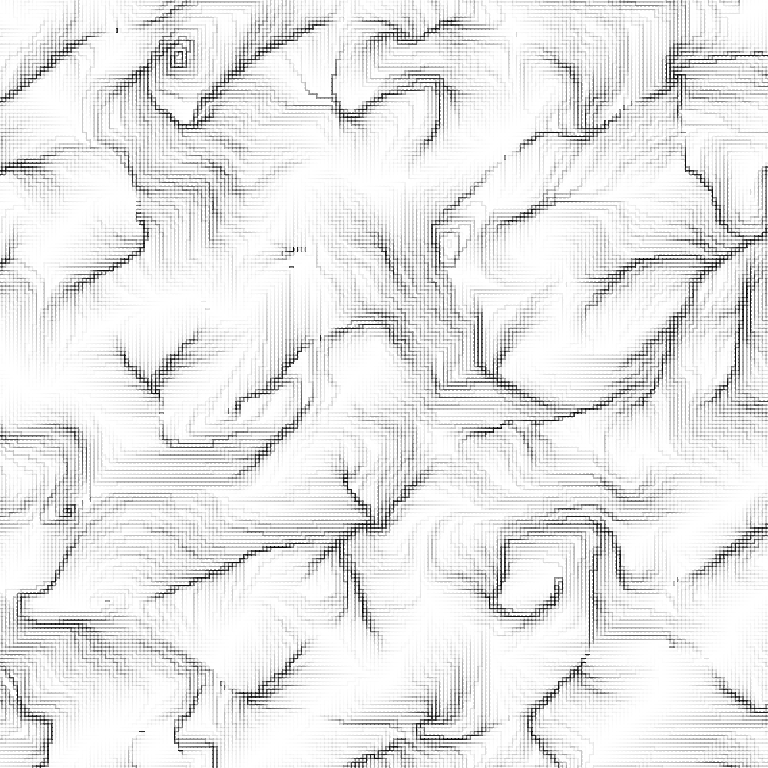
A WebGL 1 fragment shader for this texture:

```glsl
precision highp float;
// Overlaid staircase flow lines on a fine grid, darkening where streams merge.

#define CELLS 200.0       // grid nodes along the canvas height
#define LINE_WIDTH 0.37   // in grid cells
#define FIELD_SCALE 12.5  // swirls along the canvas height
#define DETAIL 0.55       // weight of the finer swirls
#define STRETCH 0.38      // elongation along the rising diagonal
#define STRAIGHTEN 1.32   // preference for the dominant axis
#define LIFE 26.0         // steps each walker takes
#define FULL_INK 158.0    // walkers that make a dark line
#define CONTRAST 1.45     // how much busy lines outweigh quiet ones
#define MAX_WALKERS 112.0
#define SEARCH_STEPS 520
#define LAYERS 3          // overlaid sets of walkers

uniform vec2 u_resolution;

vec2 hash2(vec2 p) {
  vec3 q = fract(p.xyx * vec3(0.1031, 0.1030, 0.0973));
  q += dot(q, q.yzx + 33.33);
  return fract((q.xx + q.yz) * q.zy) * 2.0 - 1.0;
}

vec2 vectorNoise(vec2 p) {
  vec2 i = floor(p);
  vec2 f = p - i;
  f = f * f * (3.0 - 2.0 * f);
  return mix(mix(hash2(i), hash2(i + vec2(1.0, 0.0)), f.x),
             mix(hash2(i + vec2(0.0, 1.0)), hash2(i + 1.0), f.x), f.y);
}

// Smooth field on a lattice turned to, and elongated along, the diagonal.
vec2 field(vec2 node) {
  vec2 p = node / CELLS;
  vec2 diagonal = vec2(0.8, 0.6);
  vec2 normal = vec2(-0.6, 0.8);
  p = vec2(dot(p, diagonal) * (1.0 - STRETCH), dot(p, normal));
  p = p * FIELD_SCALE + 40.0;
  return vectorNoise(p) + DETAIL * vectorNoise(p * 2.1 + 17.3);
}

// Axis step leaving a node. Antidiagonals share a threshold, so neighbouring
// paths run in parallel staircases; the phase shifts them between layers.
vec2 flowStep(vec2 node, float phase) {
  vec2 v = field(node);
  vec2 heading = vec2(v.x < 0.0 ? -1.0 : 1.0, v.y < 0.0 ? -1.0 : 1.0);
  float threshold = fract(dot(node, heading) * 0.618034 + phase);
  float shareX = abs(v.x) / (abs(v.x) + abs(v.y) + 1e-5);
  shareX = (shareX - 0.5) * STRAIGHTEN + 0.5;
  return threshold < shareX ? vec2(heading.x, 0.0) : vec2(0.0, heading.y);
}

// Next neighbour to probe, counterclockwise; zero once all are done.
vec2 nextProbe(vec2 d) {
  return d.y < -0.5 ? vec2(0.0) : vec2(-d.y, d.x);
}

// Counts upstream nodes by a stackless depth-first walk.
float countWalkers(vec2 node, float phase) {
  vec2 probe = vec2(1.0, 0.0);
  float depth = 0.0;
  float count = 1.0;
  for (int i = 0; i < SEARCH_STEPS; i++) {
    bool exhausted = dot(probe, probe) < 0.5;
    if ((exhausted && depth < 0.5) || count > MAX_WALKERS) break;
    vec2 outflow = flowStep(node + probe, phase);
    if (exhausted) {
      node += outflow;
      depth -= 1.0;
      probe = nextProbe(-outflow);
    } else if (dot(outflow, probe) < -0.5) {
      node += probe;
      depth += 1.0;
      count += 1.0;
      probe = depth < LIFE ? vec2(1.0, 0.0) : vec2(0.0);
    } else {
      probe = nextProbe(probe);
    }
  }
  return count;
}

void main() {
  float pixel = CELLS / u_resolution.y;
  vec2 p = gl_FragCoord.xy * pixel;
  vec2 node = floor(p);
  vec2 offset = p - node - 0.5;
  vec2 reach = abs(offset);
  float halfWidth = 0.5 * LINE_WIDTH;
  float across = min(reach.x, reach.y);
  bool onNode = max(reach.x, reach.y) < halfWidth;
  vec2 arm = reach.x > reach.y ? vec2(sign(offset.x), 0.0)
                               : vec2(0.0, sign(offset.y));
  float coverage = clamp((halfWidth - across) / (0.65 * pixel) + 0.5, 0.0, 1.0);
  float walkers = 0.0;

  // Add up the walkers crossing this node or arm in every layer.
  if (coverage > 0.0) {
    for (int layer = 0; layer < LAYERS; layer++) {
      float phase = float(layer) / float(LAYERS);
      if (onNode || dot(flowStep(node, phase), arm) > 0.5) {
        walkers += countWalkers(node, phase);
      } else if (dot(flowStep(node + arm, phase), arm) < -0.5) {
        walkers += countWalkers(node + arm, phase);
      }
    }
  }
  float ink = coverage * (1.0 - exp(-pow(walkers / FULL_INK, CONTRAST)));
  gl_FragColor = vec4(vec3(1.0 - ink), 1.0);
}
```
